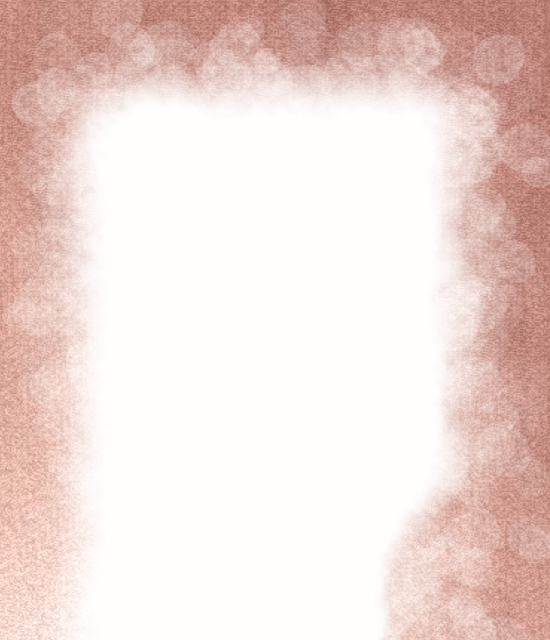
Write a Shadertoy shader that draws this background.

```glsl
float hash(vec2 p) {
    return fract(sin(dot(p, vec2(127.1, 311.7))) * 43758.5453);
}

float valueNoise(vec2 p) {
    vec2 cell = floor(p), f = fract(p);
    f = f * f * (3.0 - 2.0 * f);
    float low = mix(hash(cell), hash(cell + vec2(1, 0)), f.x);
    float high = mix(hash(cell + vec2(0, 1)), hash(cell + vec2(1, 1)), f.x);
    return mix(low, high, f.y);
}

float fbm(vec2 p) {
    float sum = 0.0, amplitude = 0.5;
    for (int i = 0; i < 5; i++) {
        sum += amplitude * valueNoise(p);
        p = mat2(1.6, 1.2, -1.2, 1.6) * p + 7.3;
        amplitude *= 0.5;
    }
    return sum;
}

float roundedBox(vec2 p, vec2 halfSize, float radius) {
    vec2 q = abs(p) - halfSize + radius;
    return length(max(q, 0.0)) + min(max(q.x, q.y), 0.0) - radius;
}

// Signed distance to the white area, cut back at the lower right
float paperDistance(vec2 p, float cutDepth) {
    float d = roundedBox(p - vec2(0.418, 0.34), vec2(0.276, 0.50), 0.07);
    float cut = smoothstep(0.30, 0.10, p.y) * smoothstep(0.42, 0.62, p.x);
    return d + cutDepth * cut;
}

// Point on an upside-down U: left side, top, right side
vec2 framePoint(float s, vec2 start, float width, float height) {
    float x = start.x + clamp(s - height, 0.0, width);
    float y = start.y + min(min(s, height), 2.0 * height + width - s);
    return vec2(x, y);
}

// Disc with a wavering outline and a faintly brighter rim
float bokehDisc(vec2 p, float radius, float phase) {
    float r = length(p) / radius;
    float turn = atan(p.y, p.x);
    r *= 1.0 + 0.06 * sin(2.0 * turn + phase) + 0.04 * sin(3.0 * turn - phase);
    return smoothstep(1.04, 0.95, r) * (0.85 + 0.2 * smoothstep(0.4, 1.0, r));
}

// Fraction of the backdrop left uncovered by the scattered discs
float discTransmission(vec2 p, int count, float mottling) {
    const float width = 0.61, height = 0.88;
    float through = 1.0;
    for (int i = 0; i < count; i++) {
        float id = float(i);
        float s = (id + hash(vec2(id, 1.0))) / float(count) * (2.0 * height + width);
        float angle = 6.2832 * hash(vec2(id, 2.0));
        float spread = 0.11 * hash(vec2(id, 3.0));
        vec2 center = framePoint(s, vec2(0.13, 0.0), width, height);
        center += spread * vec2(cos(angle), sin(angle));
        float radius = mix(0.020, 0.050, hash(vec2(id, 4.0)));
        float opacity = mix(0.04, 0.20, hash(vec2(id, 5.0))) * mottling;
        through *= 1.0 - opacity * bokehDisc(p - center, radius, angle * 3.0);
    }
    return through;
}

// Leathery grain, centred on zero
float leatherGrain(vec2 p) {
    float coarse = valueNoise(p * vec2(210.0, 250.0)) - 0.5;
    float fine = valueNoise(p * vec2(430.0, 470.0) + 9.0) - 0.5;
    return 0.5 * coarse + fine;
}

// Rose backdrop, darker at the top right and pale at the lower left
vec3 roseBackdrop(vec2 p, float aspect) {
    const vec3 topLeft = vec3(0.77, 0.545, 0.495);
    const vec3 topRight = vec3(0.71, 0.48, 0.44);
    const vec3 bottomLeft = vec3(1.00, 0.84, 0.78);
    const vec3 bottomRight = vec3(0.83, 0.62, 0.57);
    float across = p.x / aspect;
    float down = pow(clamp(1.0 - p.y, 0.0, 1.0), 1.35);
    vec3 color = mix(mix(topLeft, topRight, across), mix(bottomLeft, bottomRight, across), down);
    float streaks = fbm(p * vec2(55.0, 6.0)) - 0.48;
    float stains = fbm(p * 8.0) - 0.48;
    return color + 0.07 * streaks + 0.10 * stains;
}

void mainImage(out vec4 fragColor, in vec2 fragCoord) {
    const vec3 paperWhite = vec3(1.0, 0.995, 0.994);
    const vec3 mistWhite = vec3(1.0, 0.965, 0.955);
    vec2 p = fragCoord / iResolution.y;
    float aspect = iResolution.x / iResolution.y;

    float cloud = fbm(p * 17.0 + 3.0);
    float wisps = 1.0 - 2.0 * abs(fbm(p * 30.0 + 11.0) - 0.48);
    float fine = fbm(p * 75.0);

    // Discs and drifting mist over the backdrop
    vec3 color = roseBackdrop(p, aspect);
    float through = discTransmission(p, 250, 0.35 + 1.3 * fine);
    float mistFade = smoothstep(0.13, -0.03, paperDistance(p, 0.045));
    float mist = mistFade * smoothstep(0.1, 0.75, 0.65 * cloud + 0.35 * fine) * wisps;
    float cover = 1.0 - through * (1.0 - 0.85 * mist);
    color = mix(color, mistWhite, cover);

    // Pale glow in the lower left
    vec2 glowOffset = (p - vec2(0.13, -0.02)) / vec2(0.17, 0.15);
    color = mix(color, mistWhite, 0.6 * exp(-dot(glowOffset, glowOffset)));
    color += 0.17 * (1.0 - 0.6 * cover) * leatherGrain(p);

    // White centre with a feathered edge
    float raggedEdge = paperDistance(p, 0.10) + 0.05 * (cloud - 0.48) + 0.03 * (fine - 0.48);
    color = mix(color, paperWhite, smoothstep(0.06, -0.025, raggedEdge));

    fragColor = vec4(clamp(color, 0.0, 1.0), 1.0);
}
```
